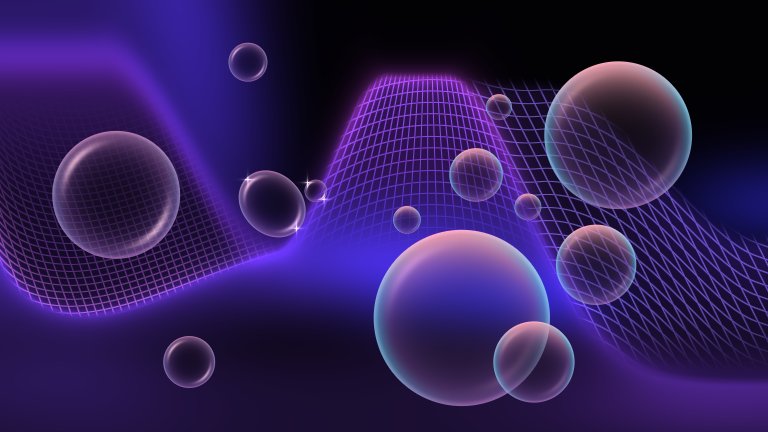
Write a WebGL 2 fragment shader that draws this background.

```glsl
#version 300 es
precision highp float;

uniform vec2 u_resolution;
out vec4 fragColor;

#define LINE_WIDTH 0.0011
#define RIM_GLOW 0.55
#define NIGHT vec3(0.006, 0.002, 0.016)
#define DUSK vec3(0.085, 0.045, 0.16)
#define PLUM vec3(0.17, 0.07, 0.30)
#define VIOLET vec3(0.19, 0.11, 0.48)
#define ELECTRIC vec3(0.22, 0.15, 0.85)
#define MAGENTA vec3(0.68, 0.22, 0.78)
#define MAUVE vec3(0.50, 0.34, 0.62)
#define PEACH vec3(0.92, 0.62, 0.68)
#define CYAN vec3(0.32, 0.76, 0.86)

const int BUBBLES = 13;
const int GLASS_BUBBLES = 5;
// centre and radius; the clear glass ones come first
const vec3 bubbles[BUBBLES] = vec3[](
  vec3(0.574, 0.856, 0.045), vec3(0.269, 0.549, 0.148), vec3(0.630, 0.528, 0.076),
  vec3(0.731, 0.558, 0.026), vec3(0.438, 0.162, 0.060), vec3(0.942, 0.491, 0.032),
  vec3(1.102, 0.595, 0.062), vec3(1.155, 0.752, 0.030), vec3(1.222, 0.521, 0.031),
  vec3(1.431, 0.687, 0.171), vec3(1.380, 0.387, 0.093), vec3(1.069, 0.264, 0.204),
  vec3(1.236, 0.162, 0.094));

float hash(vec2 p) { return fract(sin(dot(p, vec2(127.1, 311.7))) * 43758.5453); }

float noise(vec2 p) {
  vec2 i = floor(p), f = fract(p);
  f = f * f * (3.0 - 2.0 * f);
  return mix(mix(hash(i), hash(i + vec2(1, 0)), f.x),
             mix(hash(i + vec2(0, 1)), hash(i + vec2(1, 1)), f.x), f.y);
}

float blob(vec2 p, vec2 centre, vec2 size) {
  vec2 q = (p - centre) / size;
  return exp(-dot(q, q));
}

float below(float d, float softness) { return 1.0 - smoothstep(-softness, softness, d); }

// main fold: valley on the left, hill in the middle, slope to the right
float foldHeight(float x) {
  float fall = max(x - 1.03, 0.0) / 0.26;
  return 0.26 + 0.14 * exp(-x / 0.07) + 0.17 * smoothstep(0.15, 0.75, x)
       + 0.39 * smoothstep(0.64, 0.9, x) - 0.7 * (1.0 - exp(-fall * fall));
}

// net of lines at whole steps of both coordinates
float net(vec2 cell, float px) {
  vec2 dist = (0.5 - abs(fract(cell) - 0.5)) * px / max(fwidth(cell), 1e-5);
  vec2 line = clamp((LINE_WIDTH - dist) / px + 0.5, 0.0, 1.0);
  return max(line.x, line.y);
}

vec3 addBubble(vec3 col, vec2 p, int i, float px) {
  vec3 b = bubbles[i];
  vec2 d = (p - b.xy) / b.z;
  float l = max(length(d), 0.001);
  vec2 dir = d / l;
  if (i == 2) l *= 1.0 + 0.2 * dir.x * dir.y;
  float cover = clamp((1.0 - l) * b.z / px + 0.5, 0.0, 1.0);
  bool glass = i < GLASS_BUBBLES;
  float l4 = l * l * l * l;
  float side = dot(dir, vec2(0.97, 0.2));

  // film colour and thickness
  vec3 film = mix(MAUVE, PEACH, smoothstep(-0.2, 0.9, d.y) * (glass ? 0.4 : 1.0));
  film = mix(film, CYAN, side * side * smoothstep(0.78, 1.0, l) * (glass ? 0.25 : 0.85));
  float opacity = glass ? 0.05 + 0.75 * l4
                        : 0.14 + 0.62 * l4 + 0.34 * smoothstep(-0.1, 1.0, d.y) * l;
  col *= 1.0 - 0.35 * cover * (1.0 - l * l);
  col = mix(col, film, cover * min(opacity, 0.9));

  // curved reflections and thin outline
  float ring = (l - 0.83) / 0.055;
  float facing = abs(dot(dir, vec2(-0.77, 0.64)));
  float arc = exp(-ring * ring) * pow(facing, 7.0);
  float outline = smoothstep(0.93, 1.0, l) * 0.16;
  col += cover * (vec3(1.0, 0.86, 0.76) * arc * (glass ? 0.5 : 0.13) + PEACH * outline);

  // sparkles on opposite sides of the small pair
  if (i == 2 || i == 3) {
    float s = d.x > d.y ? 1.0 : -1.0;
    vec2 q = abs(p - b.xy - s * b.z * vec2(0.74, -0.74));
    col += 1.1 * exp(-520.0 * min(q.x, q.y) - 150.0 * max(q.x, q.y));
  }
  return col;
}

void main() {
  float px = 1.0 / u_resolution.y;
  vec2 p = gl_FragCoord.xy * px;
  float x = p.x, y = p.y;
  float fold = foldHeight(x);
  float slope = (foldHeight(x + 0.01) - foldHeight(x - 0.01)) / 0.02;
  float d = (y - fold) / sqrt(1.0 + slope * slope);
  float leftTop = 0.43 + 0.44 * (1.0 - smoothstep(0.24, 0.62, x));
  float rightTop = 0.80 - 0.36 * smoothstep(1.25, 1.75, x);
  float smoke = noise(vec2(x * 2.5 + y, y * 4.0 - x));

  // haze in the sky
  vec3 col = NIGHT + VIOLET * below(x - 0.58, 0.2) * (0.5 + 0.4 * smoke);
  col += ELECTRIC * 0.28 * blob(p, vec2(0.43 + 0.3 * (1.0 - y), 0.92), vec2(0.14, 0.32));
  col += vec3(0.09, 0.08, 0.42) * blob(p, vec2(1.80, 0.53), vec2(0.24, 0.11));

  // three sheets of the fold
  float inLeft = smoothstep(-0.01, 0.01, d) * below(y - leftTop, 0.05) * below(x - 0.66, 0.06);
  float inHill = below(d, 0.015);
  float inRight = smoothstep(1.02, 1.1, x) * smoothstep(-0.02, 0.02, d) * below(y - rightTop, 0.025);
  col = mix(col, mix(DUSK * 0.8, PLUM * 1.2, smoothstep(0.5, 0.86, y)), inLeft * 0.88);
  vec3 ground = mix(DUSK * 1.2, VIOLET, smoothstep(0.16, 0.42, y));
  ground = mix(ground, PLUM, smoothstep(0.45, 0.64, y));
  ground += VIOLET * 0.4 * blob(p, vec2(0.1, 0.1), vec2(0.32, 0.13)) * (0.6 + smoke);
  ground += PLUM * 0.75 * blob(p, vec2(1.7, 0.07), vec2(0.4, 0.1));
  ground *= 1.0 - 0.4 * blob(p, vec2(0.68, 0.22), vec2(0.28, 0.09));
  col = mix(col, ground, inHill);
  vec3 slopeColor = mix(DUSK, VIOLET * 0.75, smoothstep(1.3, 1.8, x) * smoothstep(0.2, 0.5, y));
  col = mix(col, slopeColor, inRight * 0.9);

  // light under the hill and along the fold
  col += ELECTRIC * 0.42 * blob(p, vec2(0.88, 0.40), vec2(0.26, 0.09));
  col += vec3(0.02, 0.06, 0.5) * blob(p, vec2(1.13, 0.31), vec2(0.22, 0.08));
  vec3 rimColor = mix(vec3(0.40, 0.18, 0.78), MAGENTA, smoothstep(0.45, 0.82, y));
  float rimWidth = 0.022 + 0.025 * smoothstep(1.2, 1.7, x);
  col += rimColor * RIM_GLOW * exp(-abs(d) / rimWidth) * (1.0 - 0.5 * smoothstep(1.3, 1.7, x));
  float crest = (y - leftTop) / 0.055;
  col += vec3(0.17, 0.06, 0.30) * exp(-crest * crest) * below(x - 0.62, 0.12);

  // nets drawn on the sheets
  float leftNet = net(vec2(x + 0.35 * y, y - 0.65 * fold - 0.1 * x) * vec2(50, 62), px);
  float fan = (x - 0.99) / (0.16 + 0.5 * max(0.84 - y, 0.0));
  float hillNet = net(vec2(fan * 16.0, (y + 1.2 * (x - 1.0) * (x - 1.0)) * 38.0), px);
  float drop = rightTop - y;
  float rightNet = net(vec2((x + 0.5 * y) * 34.0, (drop + 0.04 * sin(x * 9.0)) * 33.0), px);
  float nearFold = exp(-abs(d) / 0.07);
  vec3 leftLine = mix(vec3(0.30, 0.13, 0.42), vec3(0.82, 0.48, 0.72), nearFold);
  col += leftLine * leftNet * inLeft * 0.65 * below(y - 0.6, 0.22) * below(x - 0.55, 0.2);
  col += mix(VIOLET, vec3(0.55, 0.30, 0.85), smoothstep(0.45, 0.75, y)) * hillNet * inHill
       * 0.75 * smoothstep(0.40, 0.58, y);
  col += vec3(0.46, 0.38, 0.78) * rightNet * inRight * 0.75 * smoothstep(0.13, 0.3, y);

  for (int i = 0; i < BUBBLES; i++) col = addBubble(col, p, i, px);
  fragColor = vec4(clamp(col, 0.0, 1.0), 1.0);
}
```
